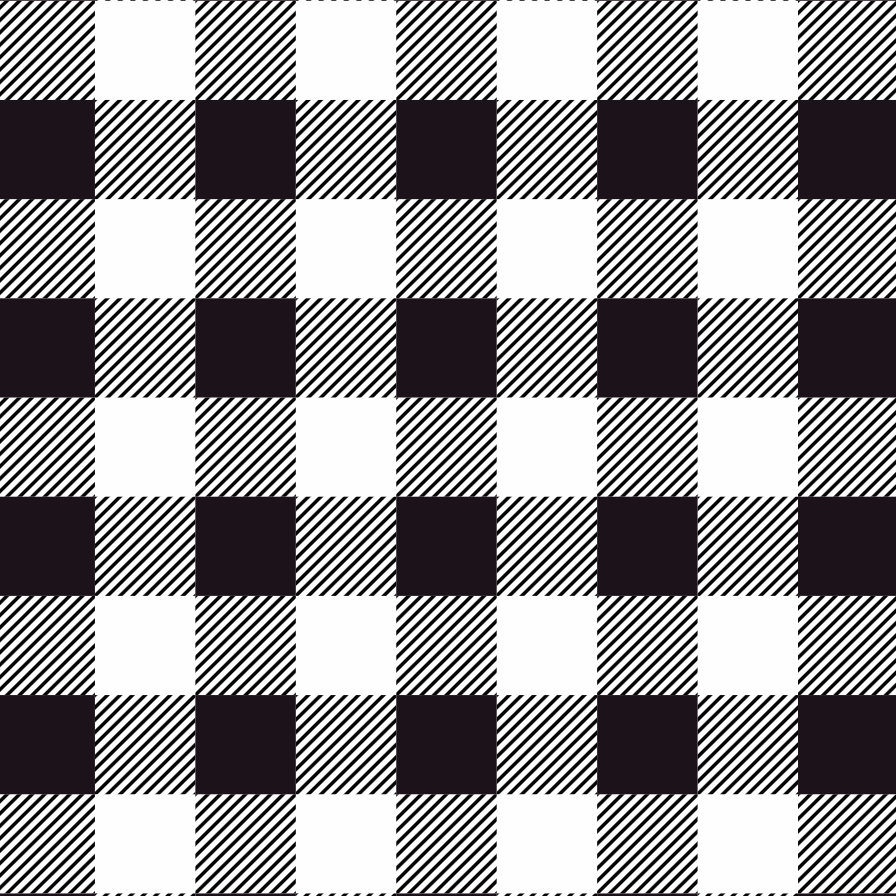
Reproduce this pattern procedurally as a Shadertoy shader.

```glsl
// Black and white gingham check with diagonally hatched half-tone cells.

const vec2 PITCH = vec2(0.2242, 0.2214);        // one dark plus one light band
const vec2 BAND_CENTRE = vec2(0.2741, 0.1689);  // middle of one dark band
const float LINES_PER_PITCH = 16.0;
const float LINE_DUTY = 0.40;                   // inked share of the hatching

const vec3 PAPER = vec3(0.995);
const vec3 SOLID_INK = vec3(0.108, 0.070, 0.098);
const vec3 HATCH_INK = vec3(0.025, 0.020, 0.025);

// Coverage of periodic stripes centred on whole values of phase.
// soft is the width of the edge, in periods.
float stripes(float phase, float duty, float soft) {
    float dist = abs(fract(phase + 0.5) - 0.5);
    return clamp(0.5 + (0.5 * duty - dist) / soft, 0.0, 1.0);
}

// Rising diagonal lines; whole phases pass through the cell corners.
float hatching(vec2 cell, vec2 pitch, float pixel) {
    float phase = (cell.x - cell.y) * LINES_PER_PITCH;
    float soft = 1.15 * pixel * LINES_PER_PITCH * length(1.0 / pitch);
    return stripes(phase, LINE_DUTY, soft);
}

void mainImage(out vec4 fragColor, in vec2 fragCoord) {
    float pixel = 1.0 / min(iResolution.x, iResolution.y);
    vec2 cell = (fragCoord * pixel - BAND_CENTRE) / PITCH;

    // Vertical and horizontal bands
    float column = stripes(cell.x, 0.5, pixel / PITCH.x);
    float row = stripes(cell.y, 0.5, pixel / PITCH.y);

    // Solid where bands cross, hatched where only one is present
    float solid = column * row;
    float single = column + row - 2.0 * solid;
    float hatch = single * hatching(cell, PITCH, pixel);

    vec3 colour = mix(PAPER, HATCH_INK, hatch);
    colour = mix(colour, SOLID_INK, solid);
    fragColor = vec4(colour, 1.0);
}
```
